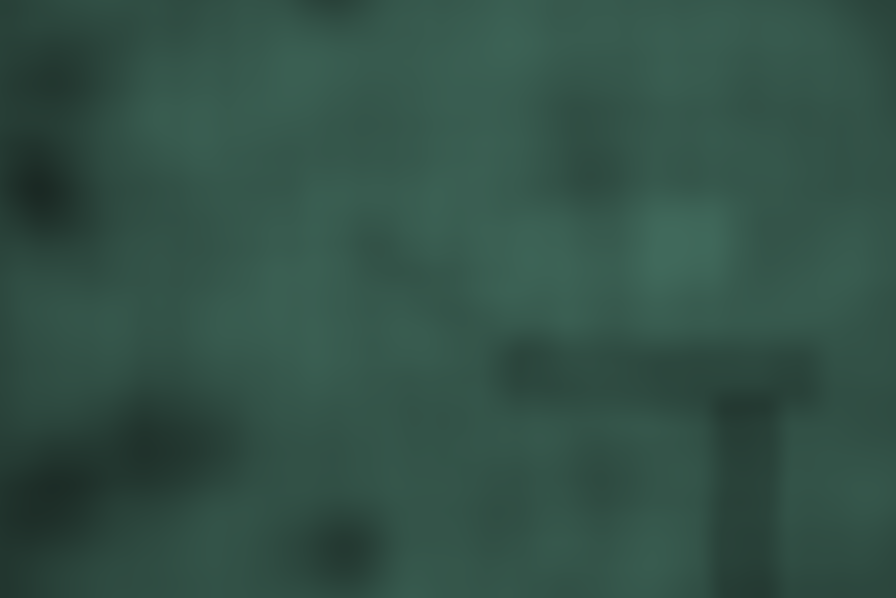
This texture is drawn by a Shadertoy shader. Its source:

```glsl
vec2 hash2(vec2 p) {
    p = vec2(dot(p, vec2(127.1, 311.7)), dot(p, vec2(269.5, 183.3)));
    return fract(sin(p) * 43758.547);
}

float cornerSlope(vec2 cell, vec2 f, vec2 corner) {
    return dot(hash2(cell + corner) * 2.0 - 1.0, f - corner);
}

float gradientNoise(vec2 p) {
    vec2 cell = floor(p), f = fract(p);
    vec2 u = f * f * f * (f * (f * 6.0 - 15.0) + 10.0);
    return mix(
        mix(cornerSlope(cell, f, vec2(0, 0)), cornerSlope(cell, f, vec2(1, 0)), u.x),
        mix(cornerSlope(cell, f, vec2(0, 1)), cornerSlope(cell, f, vec2(1, 1)), u.x), u.y);
}

// Upright rectangle with blurred sides, 1 inside and 0 outside
float softBox(vec2 p, vec2 center, vec2 halfSize, float blur) {
    vec2 side = smoothstep(-blur, blur, halfSize - abs(p - center));
    return side.x * side.y;
}

float softSpot(vec2 p, vec2 center, float radius) {
    vec2 d = (p - center) / radius;
    return exp(-dot(d, d));
}

float softStroke(vec2 p, vec2 a, vec2 b, float radius) {
    vec2 along = b - a;
    float t = clamp(dot(p - a, along) / dot(along, along), 0.0, 1.0);
    return softSpot(p, a + along * t, radius);
}

void mainImage(out vec4 fragColor, in vec2 fragCoord) {
    vec2 p = fragCoord / iResolution.y;
    p.x += 0.5 * (1.5 - iResolution.x / iResolution.y);

    // Broad glow, fading towards the borders
    vec2 fromGlow = p - vec2(0.82, 0.6);
    float light = 0.81 - 0.42 * dot(fromGlow, fromGlow);

    // Cloudy blotches at two scales
    light += 0.28 * gradientNoise(p * 3.2 + 4.7);
    light += 0.17 * gradientNoise(p * 6.5 + 19.3);

    vec2 q = p + 0.03 * vec2(gradientNoise(p * 5.0 + 31.0), gradientNoise(p * 5.0 + 57.0));

    // Deep shadows, mostly on the left
    vec3 shadows[6] = vec3[6](
        vec3(0.27, 0.24, 0.11), vec3(0.11, 0.17, 0.10), vec3(0.08, 0.85, 0.11),
        vec3(0.07, 0.68, 0.08), vec3(0.57, 0.08, 0.08), vec3(0.55, 1.02, 0.08));
    for (int i = 0; i < 6; i++) {
        light -= 0.42 * softSpot(q, shadows[i].xy, shadows[i].z);
    }

    // Dim bars and the pale panes between them
    light -= 0.20 * softBox(q, vec2(1.10, 0.375), vec2(0.27, 0.055), 0.035);
    light -= 0.22 * softBox(q, vec2(1.25, 0.16), vec2(0.055, 0.18), 0.025);
    light -= 0.10 * softBox(q, vec2(1.02, 0.58), vec2(0.05, 0.16), 0.04);
    light -= 0.20 * softStroke(q, vec2(0.65, 0.58), vec2(0.85, 0.42), 0.07);
    light += 0.12 * softBox(q, vec2(1.15, 0.55), vec2(0.08, 0.12), 0.05);
    light += 0.14 * softBox(q, vec2(0.92, 0.18), vec2(0.05, 0.12), 0.05);

    // Scattered faint panels
    for (int i = 0; i < 14; i++) {
        vec2 center = hash2(vec2(i, 3)) * vec2(1.5, 1.0);
        vec2 halfSize = 0.05 + 0.14 * hash2(vec2(i, 11));
        vec2 look = hash2(vec2(i, 23));
        light += (look.x - 0.5) * 0.12 * softBox(p, center, halfSize, 0.02 + 0.03 * look.y);
    }

    // Barely visible upright and level streaks
    light += 0.025 * gradientNoise(p * vec2(24.0, 3.0));
    light += 0.025 * gradientNoise(p * vec2(3.0, 24.0) + 8.0);

    vec3 deepGreen = vec3(0.10, 0.155, 0.135);
    vec3 paleGreen = vec3(0.25, 0.41, 0.355);
    fragColor = vec4(mix(deepGreen, paleGreen, clamp(light, 0.0, 1.0)), 1.0);
}
```
